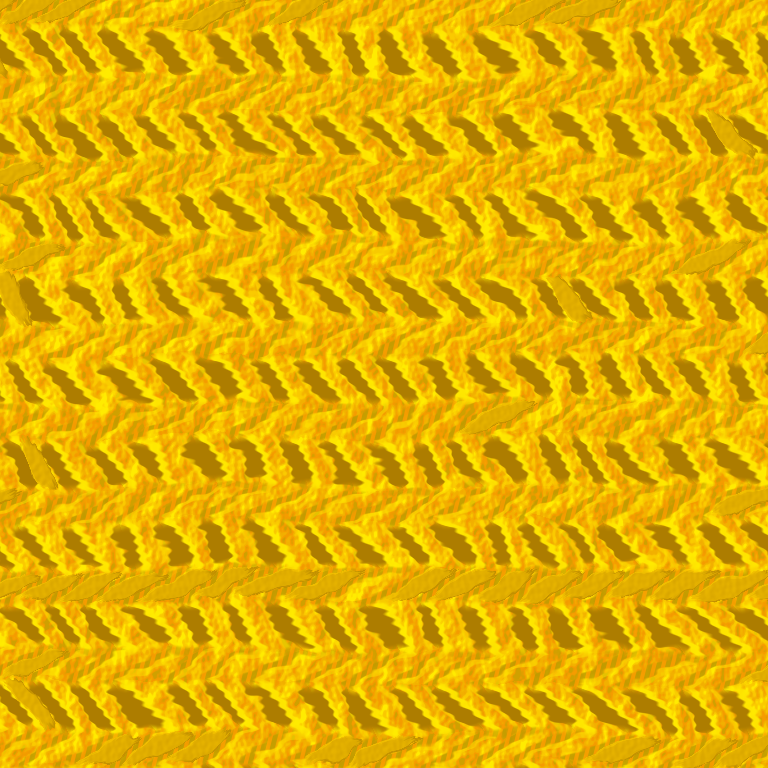
A WebGL 1 fragment shader for this pattern:

```glsl
precision highp float;
// Golden embossed herringbone weave with jagged gaps, beaded seams and flattened worn strands.

uniform vec2 u_resolution;

const float COLS = 17.0;          // strands across
const float ROWS = 9.37;          // zigzag periods down
const float ROW_PHASE = 0.676;
const float ELBOW = 0.62;         // share of a period taken by the steep leg
const float STEEP_RUN = 0.8;      // sideways run of each leg, in strands
const float SHALLOW_RUN = 1.15;
const float GAP_HALF = 0.20;      // half width of the dark gaps, in strands
const float SEAM_HALF = 0.13;
const float BEADS = 84.0;         // beads across the canvas
const float WORN_ROW = 7.0;       // row with nearly every shallow strand flattened

const vec3 SHADOW = vec3(0.68, 0.49, 0.0);
const vec3 OLIVE = vec3(0.74, 0.61, 0.0);
const vec3 OCHRE = vec3(0.81, 0.63, 0.0);
const vec3 ORANGE = vec3(0.96, 0.61, 0.0);
const vec3 GOLD = vec3(0.95, 0.69, 0.0);
const vec3 AMBER = vec3(0.98, 0.79, 0.0);
const vec3 LIGHT = vec3(1.0, 0.92, 0.0);
const vec3 WORN = vec3(0.88, 0.68, 0.0);

float hash(vec2 p) {
  return fract(sin(dot(p, vec2(127.1, 311.7))) * 43758.55);
}

vec2 gradient(vec2 cell) {
  float a = 6.2832 * hash(cell);
  return vec2(cos(a), sin(a));
}

float noise(vec2 p) {
  vec2 i = floor(p), f = p - i;
  vec2 s = f * f * f * (f * (f * 6.0 - 15.0) + 10.0);
  vec2 e = vec2(1.0, 0.0);
  float a = mix(dot(gradient(i), f), dot(gradient(i + e), f - e), s.x);
  float b = mix(dot(gradient(i + e.yx), f - e.yx), dot(gradient(i + 1.0), f - 1.0), s.x);
  return mix(a, b, s.y) * 1.4;
}

// Slope of a noise surface towards the light at the left
float emboss(vec2 p) {
  return noise(p) - noise(p + vec2(-0.45, -0.2));
}

// Chance that a strand centred at c (y down) has been flattened
float wearChance(vec2 c, float row, float steep) {
  float sides = 0.5 * smoothstep(0.85, 0.96, c.x) + 0.45 * (1.0 - smoothstep(0.01, 0.07, c.x));
  float ends = 0.5 * (1.0 - smoothstep(0.01, 0.06, c.y)) + 0.3 * smoothstep(0.94, 0.98, c.y);
  float worn = 0.9 * (1.0 - step(0.5, abs(row - WORN_ROW)));
  return 0.012 + mix(max(worn, max(sides, ends)), 0.5 * sides, steep);
}

void main() {
  vec2 uv = gl_FragCoord.xy / u_resolution;
  vec2 p = vec2(uv.x, 1.0 - uv.y);

  // Zigzag coordinates, gently warped
  float wobble = noise(p * 38.0 + 9.0);
  float v = p.y * ROWS + ROW_PHASE + 0.10 * noise(p * 5.0 + 3.0) + 0.05 * wobble;
  float row = floor(v), f = v - row;
  float steep = step(f, ELBOW);
  float t = mix((f - ELBOW) / (1.0 - ELBOW), f / ELBOW, steep);
  float drift = row * (STEEP_RUN - SHALLOW_RUN);
  float zigzag = drift + mix(STEEP_RUN - SHALLOW_RUN * t, STEEP_RUN * t, steep);
  float u = p.x * COLS - zigzag + 0.5 * noise(p * 3.0) + 0.28 * noise(p * 11.0 + 5.0);
  float id = floor(u), q = u - id - 0.5;
  float seed = hash(vec2(id + 31.0, row * 2.0 + steep));

  // Strand body with soft dents and fine grain
  float dents = emboss(p * vec2(46.0, 40.0));
  float grain = emboss(p * vec2(150.0, 125.0) + 17.0);
  float tone = 0.50 + 0.45 * dents + 0.32 * grain + 0.20 * (seed - 0.5);
  float legBlend = smoothstep(0.0, 0.06, f) * (1.0 - smoothstep(ELBOW - 0.05, ELBOW + 0.05, f));
  tone += mix(0.05, 0.18, legBlend) * (-q * 1.6);
  vec3 color = mix(OCHRE, ORANGE, smoothstep(0.05, 0.28, tone));
  color = mix(color, GOLD, smoothstep(0.28, 0.46, tone));
  color = mix(color, AMBER, smoothstep(0.48, 0.70, tone));
  color = mix(color, LIGHT, smoothstep(0.72, 0.95, tone));

  // Lit rim on the left of each strand
  float jag = 0.035 * sin(6.2832 * BEADS * p.y) + 0.10 * wobble;
  float edge = 0.5 - abs(q) + jag;
  float rim = (1.0 - smoothstep(0.06, 0.15, abs(q + 0.25 + jag))) * mix(0.45, 0.9, legBlend);
  rim = max(rim, 0.5 * legBlend * (1.0 - smoothstep(0.03, 0.10, abs(q - 0.27))));
  color = mix(color, LIGHT, rim);

  // Beaded seams between shallow strands and along the elbows
  float bead = 0.5 + 0.5 * sin(6.2832 * BEADS * (p.x + 0.25 * p.y));
  vec3 beadColor = mix(ORANGE, OLIVE, smoothstep(0.2, 0.65, bead));
  float seam = (1.0 - smoothstep(SEAM_HALF - 0.06, SEAM_HALF + 0.07, edge)) * (1.0 - legBlend);
  float elbow = 1.0 - smoothstep(0.02, 0.06, abs(f - ELBOW - 0.02));
  elbow *= 0.6 * smoothstep(-0.1, 0.3, noise(p * 14.0 + 21.0));
  color = mix(color, beadColor, max(0.85 * seam, elbow));

  // Dark tapered gaps between steep strands
  float taper = steep * smoothstep(0.0, 0.22, t) * (1.0 - smoothstep(0.82, 1.0, t));
  float gapHalf = GAP_HALF * taper * (0.85 + 0.3 * hash(vec2(row, floor(u + 0.5))));
  float gap = taper * (1.0 - smoothstep(gapHalf - 0.04, gapHalf + 0.04, edge));
  color = mix(color, SHADOW, gap);

  // Flattened strands with frayed outlines
  vec2 center = vec2((id + 0.5 + drift + mix(STEEP_RUN - 0.5 * SHALLOW_RUN, 0.5 * STEEP_RUN, steep)) / COLS,
                     (row + mix(0.5 + 0.5 * ELBOW, 0.5 * ELBOW, steep) - ROW_PHASE) / ROWS);
  float flattened = step(seed, wearChance(center, row, steep));
  float fray = 0.12 * noise(vec2(q * 16.0, t * 5.0) + id) + 0.06 * grain;
  vec2 reach = abs(vec2(q / mix(0.43, 0.30, steep), (t - 0.5) / 0.49));
  float outline = pow(pow(reach.x, 3.0) + pow(reach.y, 3.0), 0.3333) + fray;
  float patchMask = flattened * (1.0 - smoothstep(0.90, 0.98, outline));
  float patchRim = patchMask * smoothstep(0.74, 0.90, outline);
  vec3 rimColor = mix(AMBER, SHADOW, smoothstep(-0.15, 0.15, q));
  color = mix(color, WORN + 0.03 * grain * vec3(1.0, 1.0, 0.0), patchMask);
  color = mix(color, rimColor, 0.6 * patchRim);

  gl_FragColor = vec4(color, 1.0);
}
```
